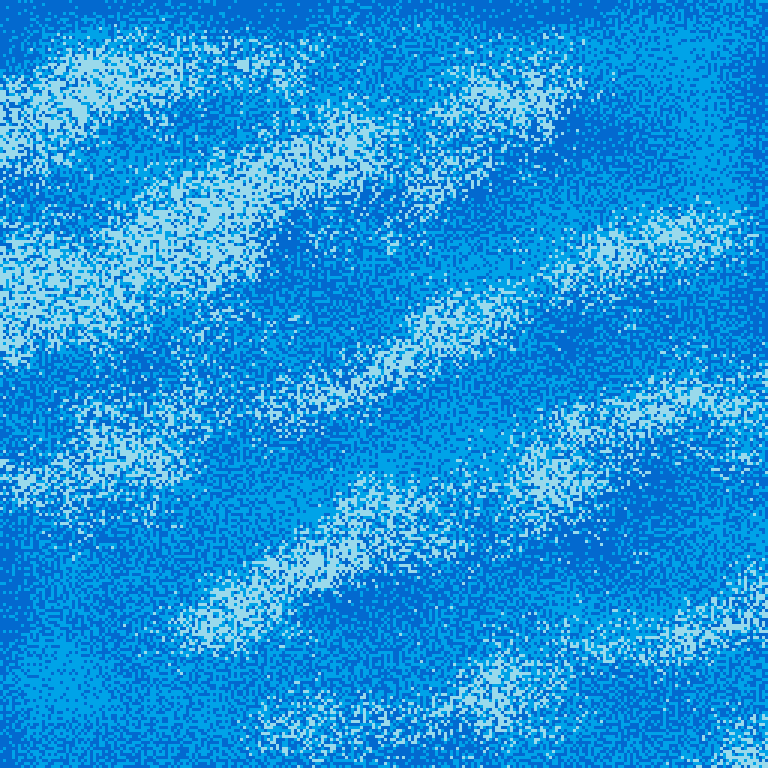
Write a WebGL 2 fragment shader that draws this texture.

```glsl
#version 300 es
precision highp float;
// Grainy three-tone blue spray: pale random speckle in slanted bands over dithered blues.

uniform vec2 u_resolution;
out vec4 fragColor;

const float TAU = 6.2831853;
const float GRAINS = 256.0;       // grains across the canvas
const float BAND_SLOPE = 0.4;
const float BAND_PERIOD = 0.25;
const float BAND_OFFSET = 0.09;

const vec3 DEEP_BLUE = vec3(0.01, 0.41, 0.81);
const vec3 SKY_BLUE = vec3(0.00, 0.64, 0.91);
const vec3 PALE_BLUE = vec3(0.60, 0.85, 0.92);

// Integer hash of a grain cell, 0 to 1
float hash(ivec2 cell, int seed) {
    uint h = uint(cell.x + 4096) * 1597u + uint(cell.y + 4096) * 51749u + uint(seed) * 977681u;
    h = (h ^ (h >> 15)) * 739982445u;
    h = (h ^ (h >> 12)) * 695872825u;
    h ^= h >> 15;
    return (float(h & 65535u) + 0.5) / 65536.0;
}

// High-passed hash, spread back to an even 0 to 1 range; gives short worms
float wormThreshold(ivec2 cell, int seed) {
    float contrast = 0.0;
    for (int y = -1; y <= 1; y++) {
        for (int x = -1; x <= 1; x++) {
            int steps = abs(x) + abs(y);
            float weight = steps == 0 ? 1.0 : (steps == 1 ? -0.15 : -0.1);
            contrast += weight * hash(cell + ivec2(x, y), seed);
        }
    }
    return 1.0 / (1.0 + exp(-5.5 * contrast));
}

// Layered, turned sines, roughly -1 to 1
float swell(vec2 p, float seed) {
    const mat2 turn = mat2(1.36, 1.02, -1.02, 1.36);
    float sum = 0.0;
    float amplitude = 0.5;
    for (int i = 0; i < 4; i++) {
        p = turn * p + seed;
        sum += amplitude * sin(p.x + 1.3 * sin(p.y));
        amplitude *= 0.6;
    }
    return sum;
}

// Phase of the slanted bands; zero on each band's centre line
float bandPhase(vec2 uv) {
    float across = uv.y - BAND_SLOPE * uv.x + 0.03 * swell(uv * 6.0, 2.3);
    return TAU * (across - BAND_OFFSET) / BAND_PERIOD;
}

// Where the speckle may fall: away from two corners and the top edge
float sprayMask(vec2 uv) {
    float wobble = 0.03 * swell(uv * 9.0, 5.1);
    float diagonal = uv.x + uv.y + wobble;
    return smoothstep(0.32, 0.42, diagonal)
         * (1.0 - smoothstep(1.60, 1.72, diagonal))
         * (1.0 - smoothstep(0.90, 0.98, uv.y + wobble));
}

// Share of pale grains: dense cores with sparse fringes
float paleShare(vec2 uv, float phase, float mask) {
    vec2 along = vec2(uv.x + BAND_SLOPE * uv.y, uv.y - BAND_SLOPE * uv.x);
    float clump = swell(along * vec2(11.0, 15.0), 1.7);
    float upperLeftFill = 0.9 * smoothstep(0.1, 0.5, uv.y - uv.x);
    float density = smoothstep(-1.3, 1.9, cos(phase) + clump + upperLeftFill);
    return 0.64 * mask * density * density;
}

// Share of sky blue among the remaining grains
float skyShare(vec2 uv, float phase, float mask) {
    float edge = min(min(uv.x, 1.0 - uv.x), 1.0 - uv.y) + 0.01 * swell(uv * 11.0, 3.9);
    float rim = 1.0 - smoothstep(0.01, 0.045, edge);
    float glow = smoothstep(0.03, 0.07, edge) * (1.0 - smoothstep(0.09, 0.15, edge));
    float frame = (0.22 * glow - 0.36 * rim) * mix(1.0, 0.2, mask);
    float shade = 0.3 * swell(uv * vec2(7.0, 10.0), 7.4) - 0.12 * cos(phase + 2.0);
    return clamp(0.5 + shade + frame, 0.1, 0.84);
}

// Colour of the grain under a point
vec3 grainColour(vec2 uv) {
    ivec2 cell = ivec2(floor(uv * GRAINS));
    vec2 centre = (vec2(cell) + 0.5) / GRAINS;
    float phase = bandPhase(centre);
    float mask = sprayMask(centre);
    float pale = step(hash(cell, 1), paleShare(centre, phase, mask));
    float sky = step(wormThreshold(cell, 2), skyShare(centre, phase, mask));
    return mix(mix(DEEP_BLUE, SKY_BLUE, sky), PALE_BLUE, pale);
}

void main() {
    // Four samples per pixel smooth the grain edges
    vec3 colour = vec3(0.0);
    for (int i = 0; i < 4; i++) {
        vec2 offset = vec2(i % 2, i / 2) * 0.5 - 0.25;
        colour += 0.25 * grainColour((gl_FragCoord.xy + offset) / u_resolution);
    }
    fragColor = vec4(colour, 1.0);
}
```
